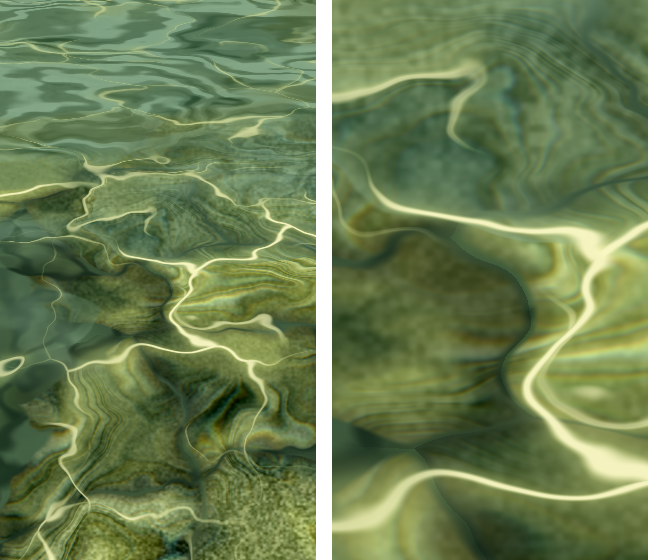
Left, the full canvas; right, a detail of the centre.
Write a WebGL 1 fragment shader that draws this texture.

```glsl
precision highp float;
uniform vec2 u_resolution;

const vec3 DEEP = vec3(0.10, 0.19, 0.12);
const vec3 MOSS = vec3(0.19, 0.28, 0.15);
const vec3 OLIVE = vec3(0.39, 0.45, 0.24);
const vec3 SUNLIT = vec3(0.55, 0.61, 0.32);
const vec3 TEAL = vec3(0.34, 0.47, 0.35);
const vec3 SKY = vec3(0.51, 0.65, 0.53);
const vec3 GLOW = vec3(0.76, 0.81, 0.50);
const vec3 GLINT = vec3(0.99, 0.98, 0.78);
const mat2 TURN = mat2(1.6, 1.2, -1.2, 1.6);

float hash(vec2 p) {
  vec3 a = fract(p.xyx * vec3(0.1031, 0.1030, 0.0973));
  a += dot(a, a.yzx + 33.33);
  return fract((a.x + a.y) * a.z);
}

float noise(vec2 p) {
  vec2 i = floor(p), f = fract(p);
  f = f * f * f * (f * (f * 6.0 - 15.0) + 10.0);
  return mix(mix(hash(i), hash(i + vec2(1.0, 0.0)), f.x),
             mix(hash(i + vec2(0.0, 1.0)), hash(i + 1.0), f.x), f.y);
}

float fbm(vec2 p) {
  float sum = 0.0, amp = 0.53;
  for (int i = 0; i < 4; i++) {
    sum += amp * noise(p);
    p = TURN * p + 7.3;
    amp *= 0.5;
  }
  return sum;
}

// Softly rolling height without fine detail
float relief(vec2 p) {
  return 0.7 * noise(p) + 0.3 * noise(TURN * p + 4.7);
}

// x: gap to the neighbouring cell, y: distance to the centre, z: cell id
vec3 cells(vec2 p) {
  vec2 base = floor(p);
  float near = 9.0, next = 9.0, id = 0.0;
  for (int j = -1; j <= 1; j++) {
    for (int i = -1; i <= 1; i++) {
      vec2 c = base + vec2(float(i), float(j));
      float d = length(c + 0.15 + 0.7 * vec2(hash(c), hash(c + 57.0)) - p);
      if (d < near) { next = near; near = d; id = hash(c + 91.0); }
      else next = min(next, d);
    }
  }
  return vec3(next - near, near, id);
}

// Fibres that follow the bent contours of the refracted bed
float fibre(float across, float along) {
  return 0.6 * noise(vec2(across * 38.0, along * 6.0))
       + 0.4 * noise(vec2(across * 90.0, along * 11.0 + 6.0));
}

vec3 rockBed(vec2 uv, vec2 bed, float gapNoise) {
  vec3 stone = cells(bed * vec2(1.5, 1.7) + vec2(3.2, 8.6));
  float shade = fbm(bed * 3.4 + stone.z * 9.0);
  float light = 0.5 + 1.25 * (shade - 0.5) + 0.3 * (stone.z - 0.5) - 0.3 * (stone.y - 0.4);
  vec3 rock = mix(MOSS, OLIVE, smoothstep(0.14, 0.42, light));
  rock = mix(rock, SUNLIT, smoothstep(0.44, 0.72, light));

  // Streaks with slight colour fringes
  float across = relief(bed * 2.0 + 11.0) + 0.12 * noise(bed * 6.0);
  float along = relief(bed * 2.4 + 31.0);
  vec3 streak = vec3(fibre(across, along), fibre(across + 0.003, along),
                     fibre(across + 0.007, along)) - 0.5;
  rock += streak * 0.52 * smoothstep(0.15, 0.55, noise(bed * 2.6 + 2.0));

  // Sandy speckles
  float sand = smoothstep(0.35, 0.7, noise(bed * 2.2 + 44.0));
  float grain = 0.5 * noise(TURN * uv * 48.0) + 0.5 * noise(uv.yx * vec2(130.0, 110.0) + 3.0);
  rock += (grain - 0.5) * mix(0.12, 0.42, sand);

  // Dark hollows holding smaller stones
  vec3 pebble = cells(bed * vec2(4.5, 5.2));
  vec3 hollow = mix(DEEP, mix(MOSS, TEAL, 0.1 + 0.7 * pebble.z),
                    smoothstep(0.03, 0.3, pebble.x) * 0.8);
  hollow *= 0.6 + 0.7 * shade;
  float width = mix(0.025, 0.42, smoothstep(0.4, 0.8, gapNoise));
  rock *= mix(0.72, 1.0, smoothstep(width, width + 0.16, stone.x));
  return mix(hollow, rock, smoothstep(width - 0.025, width + 0.02, stone.x));
}

vec3 openWater(vec2 q, vec2 swell) {
  vec2 p = q * vec2(2.5, 2.3) + swell * 1.5;
  float band = 0.5 + 0.5 * sin(relief(p) * 32.0 + 3.0 * noise(p * 1.7));
  float tone = 0.62 * fbm(p * 1.5 + 5.0) + 0.38 * band;
  tone += 0.3 * (noise(q * vec2(4.0, 9.0) + swell * 5.0) - 0.5);
  vec3 water = mix(MOSS * vec3(0.85, 1.05, 1.2), TEAL, smoothstep(0.15, 0.4, tone));
  water = mix(water, SKY, smoothstep(0.44, 0.66, tone));
  return mix(water, OLIVE, 0.4 * smoothstep(0.55, 0.8, noise(p * 1.2 + 21.0)));
}

// x: glow on one flank of a fold, y: bright thread of varying width
vec2 caustics(vec2 q, vec2 swell) {
  vec2 p = q + 0.5 * swell + 0.09 * (vec2(noise(q * 7.0), noise(q * 7.0 + 40.0)) - 0.5);
  float edge = cells(p * vec2(2.0, 1.7) + vec2(9.4, 2.7)).x;
  float power = smoothstep(0.25, 0.7, noise(q * 3.1 + 15.0));
  float fold = relief(p * 2.5 + 60.0) - 0.55;
  float foldPower = smoothstep(0.35, 0.65, noise(q * 2.9 + 73.0));
  float width = mix(0.02, 0.055, power * power);
  float thread = (1.0 - smoothstep(width * 0.15, width, edge)) * (0.15 + 0.85 * power);
  float ring = (1.0 - smoothstep(0.003, 0.016, abs(fold))) * foldPower;
  float flank = smoothstep(-0.004, 0.008, fold) * exp(-max(fold, 0.0) * 16.0) * foldPower;
  return vec2(exp(-edge * 10.0) * power + 0.9 * flank, max(thread, 0.75 * ring));
}

void main() {
  vec2 uv = gl_FragCoord.xy / u_resolution.x;
  float height = gl_FragCoord.y / u_resolution.y;

  // Perspective flattens the ripples towards the top
  float y = height * 1.78;
  vec2 q = vec2(uv.x, y + 0.45 * y * y * y);
  vec2 swell = vec2(fbm(q * 2.2 + 3.0), fbm(q * 2.2 + 17.0)) - 0.5;
  vec2 bed = q + 0.5 * swell;

  float gapNoise = noise(q * vec2(1.6, 1.4) + 6.0) + 0.12 * sin(height * 6.28);
  vec3 color = rockBed(uv, bed, gapNoise);

  // Smooth surface slabs, then open water in the distance
  float slab = relief(q * vec2(1.6, 1.9) + swell * 0.5 + 27.0);
  float cover = smoothstep(0.59, 0.61, slab) * smoothstep(0.2, 0.45, height);
  vec3 sheen = mix(TEAL, SKY, smoothstep(0.45, 0.75, fbm(q * 4.0)));
  color = mix(color, sheen, 0.5 * cover);
  float far = smoothstep(0.6, 0.82, height + 0.3 * (noise(q * vec2(1.5, 2.0) + 50.0) - 0.5));
  color = mix(color, openWater(q, swell), far * 0.95);

  // Sunlight focused by the surface
  vec2 sun = caustics(q, swell) * mix(1.0, 0.5, far);
  color = mix(color, GLOW, clamp(0.52 * sun.x, 0.0, 0.65));
  color = mix(color, mix(GLOW, GLINT, sun.y), clamp(sun.y, 0.0, 1.0) * 0.92);
  gl_FragColor = vec4(clamp(color, 0.0, 1.0), 1.0);
}
```
